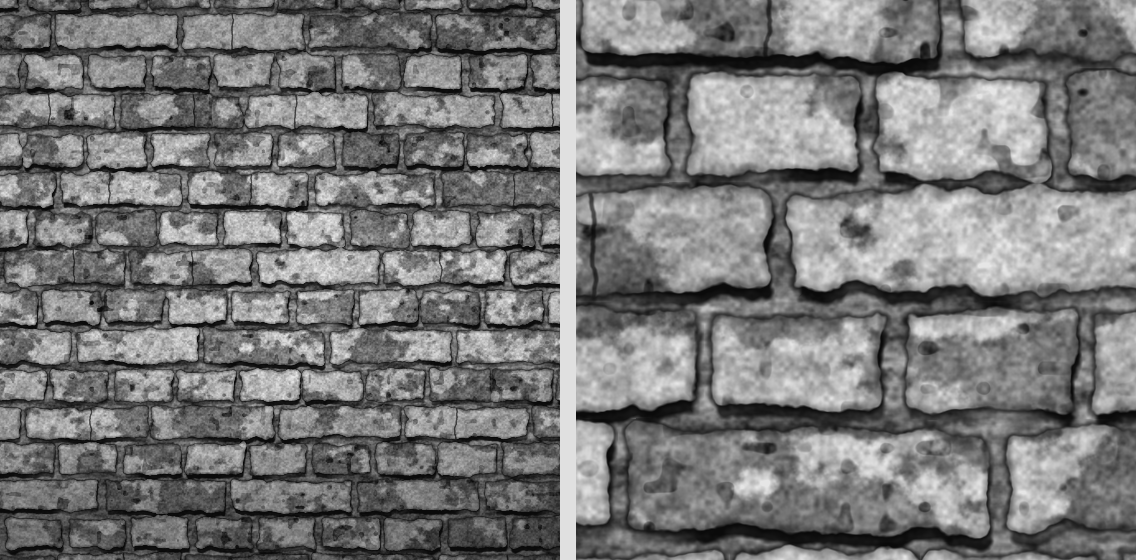
Left, the full canvas; right, a detail of the centre.
This texture is drawn by a three.js fragment shader. Its source:

```glsl
// Weathered grey brick wall: courses of long bricks alternate with courses of short ones.
// Each brick is a rounded box with noisy edges; layered noise adds peeling limewash,
// grain and pits, and an offset lookup of the same bricks casts shadows on the mortar.
varying vec2 vUv;

float hash(vec2 p) {
  vec3 q = fract(p.xyx * 0.1031);
  q += dot(q, q.yzx + 33.33);
  return fract((q.x + q.y) * q.z);
}

float noise(vec2 p) {
  vec2 i = floor(p), f = fract(p);
  f = f * f * (3.0 - 2.0 * f);
  return mix(mix(hash(i), hash(i + vec2(1, 0)), f.x),
             mix(hash(i + vec2(0, 1)), hash(i + vec2(1, 1)), f.x), f.y);
}

float fbm(vec2 p) {
  float sum = 0.0, amp = 0.533;
  for (int i = 0; i < 4; i++) {
    sum += amp * noise(p);
    p = mat2(1.6, 1.2, -1.2, 1.6) * p + 17.3;
    amp *= 0.5;
  }
  return sum;
}

// Signed distance to the nearest brick (negative inside), with its id and local position
float brick(vec2 p, out vec2 id, out vec2 local) {
  // Courses counted from the top; the lowest ones are slightly thinner
  float down = 1.0 - p.y + 0.004 * (noise(p * vec2(7.0, 15.0)) - 0.5);
  float course = 1.0 + (down - 0.0573) / 0.0702 + 0.955 * max(down - 0.689, 0.0);
  float row = floor(course + 0.5);
  float isLong = mod(row, 2.0);
  float j = 0.5 * (row - 1.0);

  // Each kind of course drifts sideways down the wall
  float pitch = mix(0.113, 0.2263, isLong);
  float shift = mix(0.04 + 0.0077 * max(row - 4.0, 0.0),
                    0.095 + 0.112 * j + 0.0026 * j * j, isLong);
  float x = (p.x - shift) / pitch;
  id = vec2(floor(x), row) + 40.0;
  local = vec2((fract(x) - 0.5) * pitch, (row - course) * 0.0702);

  // Uneven size, slight tilt, chipped outline
  float r = hash(id);
  vec2 halfSize = vec2(0.5 * pitch - 0.0045 - 0.002 * r, 0.0295 - 0.002 * hash(id + 3.7));
  local.y += (r - 0.5) * (0.002 + 0.03 * local.x);
  vec2 q = abs(local) - halfSize + 0.005;
  float d = length(max(q, 0.0)) + min(max(q.x, q.y), 0.0) - 0.005;
  return d + 0.014 * (fbm(p * 48.0) - 0.5) + 0.005 * (noise(p * 23.0) - 0.5);
}

void main() {
  vec2 p = vUv;
  vec2 id, local, otherId, otherLocal;
  float d = brick(p, id, local);
  float above = brick(p + vec2(-0.002, 0.0085), otherId, otherLocal);
  float r = hash(id + 9.1);

  // Shared surface detail, lit from above
  float rough = fbm(p * 85.0);
  float relief = rough - fbm((p + vec2(-0.001, 0.003)) * 85.0);
  float grain = noise(p * 340.0) - 0.5;

  // Brick face: bare clay under patchy limewash
  float patches = fbm(p * vec2(17.0, 22.0) + r * 60.0);
  float wash = smoothstep(0.43, 0.53, patches + 0.24 * (r - 0.45) + 0.2 * (rough - 0.5));
  float face = mix(0.42, 0.66, wash) + 0.1 * (hash(id + 5.3) - 0.5);
  face += 0.3 * (rough - 0.5) + 0.22 * relief + 0.17 * grain;
  face += 0.12 * (fbm(p * 9.0) - 0.5);
  float pits = smoothstep(0.74, 0.84, noise(p * 85.0 + 7.0)) * noise(p * 19.0);
  face -= 0.28 * pits;
  face *= mix(0.7, 1.0, smoothstep(0.0, 0.006, -d));

  // Hairline crack across some long bricks
  float crackX = local.x + 0.008 * (fbm(vec2(p.y * 60.0, r * 50.0)) - 0.5) + 0.05 * (r - 0.5);
  float cracked = mod(id.y, 2.0) * step(0.62, hash(id + 1.9));
  face *= 1.0 - 0.6 * cracked * (1.0 - smoothstep(0.0004, 0.0022, abs(crackX)));

  // Mortar: ragged horizontal smears, dark beside and beneath the bricks
  float smear = fbm(p * vec2(32.0, 95.0));
  float mortar = 0.42 + 0.6 * (smear - 0.5) + 0.4 * relief + 0.16 * grain;
  mortar *= mix(0.4, 1.0, smoothstep(0.0, 0.0045, d));
  float shadow = 1.0 - smoothstep(-0.003, 0.0015, above);
  float depth = smoothstep(0.2, 0.65, noise(p * vec2(14.0, 25.0) + 4.0));
  mortar *= 1.0 - shadow * mix(0.3, 0.85, depth);

  // Soft light: brightest mid-wall, dim at the top, dimmest at the bottom
  float light = 1.07 - 0.36 * (1.0 - smoothstep(0.0, 0.4, p.y));
  light -= 0.2 * smoothstep(0.65, 1.0, p.y) + 0.3 * pow(abs(p.x - 0.5), 2.0);

  float tone = mix(face, mortar, smoothstep(-0.001, 0.001, d)) * light;
  gl_FragColor = vec4(vec3(clamp(tone, 0.04, 0.9)), 1.0);
}
```
